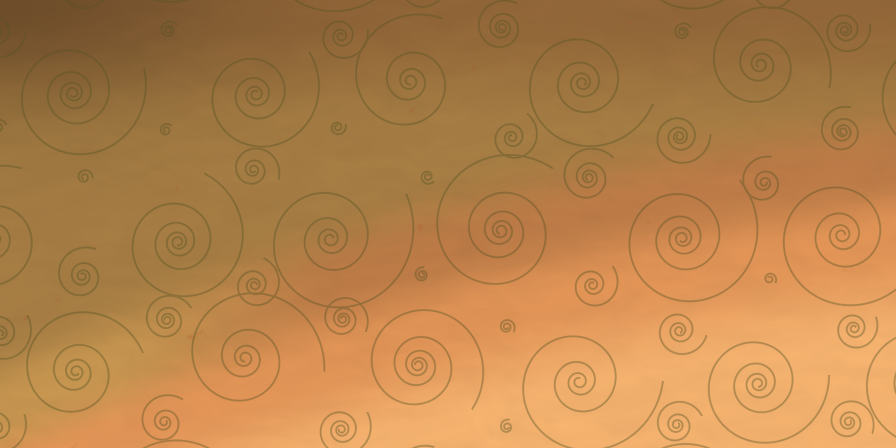
Give the GLSL for this pattern, as a Shadertoy shader.

```glsl
const float TAU = 6.2831853;
const vec2 CELL = vec2(0.38, 0.33);      // staggered lattice, in canvas heights
const float GAP = 0.219;                 // from a lattice point to the hole above it
const float LINE_HALF_WIDTH = 0.0021;
const float INK_OPACITY = 0.4;

const vec3 BROWN  = vec3(0.57, 0.40, 0.22);
const vec3 OLIVE  = vec3(0.645, 0.485, 0.262);
const vec3 TAN    = vec3(0.735, 0.48, 0.277);
const vec3 STRAW  = vec3(0.77, 0.58, 0.31);
const vec3 ORANGE = vec3(0.875, 0.575, 0.335);
const vec3 PEACH  = vec3(0.95, 0.69, 0.43);
const vec3 INK    = vec3(0.33, 0.32, 0.13);
const vec3 RUST   = vec3(0.68, 0.32, 0.15);

float hash(vec2 p) {
    vec3 q = fract(vec3(p.xyx) * 0.1031);
    q += dot(q, q.yzx + 33.33);
    return fract((q.x + q.y) * q.z);
}

float valueNoise(vec2 p) {
    vec2 i = floor(p), f = fract(p);
    f = f * f * (3.0 - 2.0 * f);
    return mix(mix(hash(i), hash(i + vec2(1, 0)), f.x),
               mix(hash(i + vec2(0, 1)), hash(i + vec2(1, 1)), f.x), f.y);
}

float fbm(vec2 p) {
    float sum = 0.0, amp = 0.5;
    for (int i = 0; i < 4; i++) {
        sum += amp * valueNoise(p);
        p = mat2(1.6, 1.2, -1.2, 1.6) * p + 7.3;
        amp *= 0.5;
    }
    return sum;
}

// Distance to a logarithmic spiral that winds inward from radius at endAngle.
float spiralDistance(vec2 p, float radius, float endAngle, float hand, float growth) {
    float r = max(length(p), 1e-4);
    float rate = log(growth);
    float phase = fract(hand * (atan(p.y, p.x + 1e-6) - endAngle) / TAU);
    float turns = log(radius / (0.004 + 0.02 * radius)) / rate;
    float ring = round(log(radius / r) / rate - phase);
    ring = clamp(ring, 0.0, floor(turns - phase));
    return abs(r - radius * exp(-rate * (phase + ring)));
}

// Spiral with random handedness, opening and growth, balanced around p = 0.
float randomSpiral(vec2 p, float radius, vec2 seed) {
    float hand = hash(seed + 3.1) < 0.5 ? -1.0 : 1.0;
    float endAngle = mix(-0.7, 1.3, hash(seed + 5.7));
    float growth = mix(1.95, 2.35, hash(seed + 8.3));
    float lean = endAngle - 0.7 * hand;
    vec2 shift = 0.19 * radius * vec2(cos(lean), sin(lean));
    return spiralDistance(p + shift, radius, endAngle, hand, growth);
}

// Small curl that fills a hole of the lattice; some are tiny.
float gapSpiral(vec2 p, vec2 seed) {
    float size = hash(seed + 1.9);
    float radius = size < 0.33 ? mix(0.015, 0.022, size / 0.33) : mix(0.045, 0.075, size);
    vec2 jitter = 0.02 * (vec2(hash(seed + 11.3), hash(seed + 13.7)) - 0.5);
    return randomSpiral(p - jitter, radius, seed);
}

// Nearest line among large spirals and the curls between them.
float scrollPattern(vec2 p) {
    float nearest = 1.0;
    float baseRow = floor(p.y / CELL.y);
    for (int j = -1; j <= 1; j++) {
        float row = baseRow + float(j);
        float stagger = 0.5 * mod(row, 2.0);
        float baseColumn = floor(p.x / CELL.x - stagger);
        for (int i = -1; i <= 1; i++) {
            vec2 id = vec2(baseColumn + float(i), row);
            vec2 q = p - (id + vec2(0.5 + stagger, 0.5)) * CELL;
            vec2 seed = id + 40.0;
            float radius = mix(0.14, 0.198, sqrt(hash(seed + 2.2)));
            vec2 jitter = 0.025 * (vec2(hash(seed + 17.1), hash(seed + 19.9)) - 0.5);
            nearest = min(nearest, randomSpiral(q - jitter, radius, seed));
            nearest = min(nearest, gapSpiral(q - vec2(0, GAP), seed + 101.0));
            nearest = min(nearest, gapSpiral(q + vec2(0, GAP), seed + 211.0));
        }
    }
    return nearest;
}

// Warm glow from the lower right, olive at the left, brown along the top.
vec3 backdrop(vec2 uv) {
    float s = uv.y - (0.08 + 0.9 * uv.x - 0.35 * uv.x * uv.x);
    vec3 middle = mix(STRAW, TAN, smoothstep(0.1, 0.4, uv.x));
    vec3 col = mix(OLIVE, middle, smoothstep(0.17, 0.01, s));
    col = mix(col, ORANGE, smoothstep(-0.01, -0.16, s));
    col = mix(col, PEACH, smoothstep(-0.17, -0.40, s));
    col = mix(col, BROWN, smoothstep(0.7, 0.98, uv.y));
    vec2 corner = uv - vec2(0.0, 1.0);
    return col * (1.0 - 0.24 * exp(-dot(corner, corner) * 14.0));
}

// Fibrous grain and a few faint rusty stains.
vec3 agePaper(vec3 col, vec2 p) {
    float fibre = fbm(p * vec2(14.0, 38.0) + 3.0 * fbm(p * 5.0));
    col *= 1.0 + 0.06 * (fibre - 0.47);
    float stain = smoothstep(0.77, 0.85, fbm(p * vec2(24.0, 20.0) + 31.0));
    return mix(col, RUST, 0.22 * stain);
}

void mainImage(out vec4 fragColor, in vec2 fragCoord) {
    vec2 uv = fragCoord / iResolution.xy;
    vec2 p = fragCoord / iResolution.y;
    float soft = 0.75 / iResolution.y;
    vec3 col = agePaper(backdrop(uv), p);
    float line = 1.0 - smoothstep(LINE_HALF_WIDTH - soft, LINE_HALF_WIDTH + soft, scrollPattern(p));
    fragColor = vec4(mix(col, INK, INK_OPACITY * line), 1.0);
}
```
